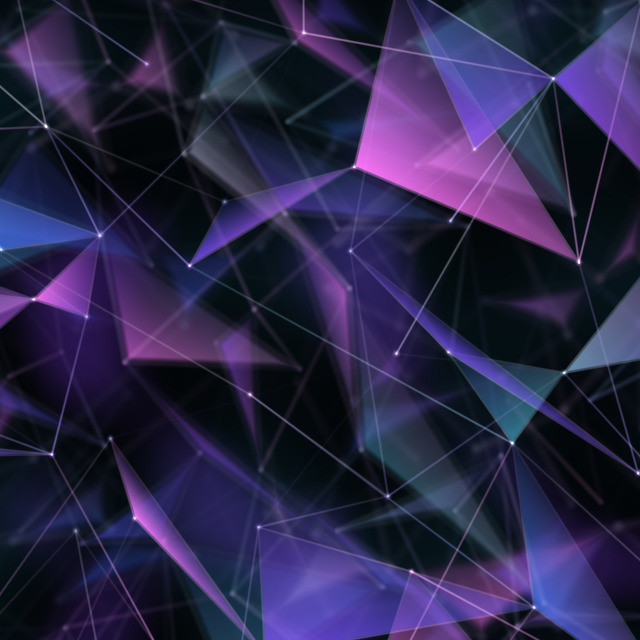
Write a Shadertoy shader that draws this background.

```glsl
// Glowing plexus: linked nodes and translucent facets in three depths of focus over dark haze.

const vec3 BLUE   = vec3(0.18, 0.32, 0.78);
const vec3 VIOLET = vec3(0.42, 0.24, 0.86);
const vec3 PINK   = vec3(1.00, 0.44, 0.98);
const vec3 TEAL   = vec3(0.16, 0.46, 0.54);
const vec3 PALE   = vec3(0.82, 0.76, 0.88);

float hash(vec2 p, float seed) {
    vec3 q = fract(p.xyx * 0.1031 + seed * 0.137);
    q += dot(q, q.yzx + 33.33);
    return fract((q.x + q.y) * q.z);
}

vec2 hash2(vec2 p, float seed) {
    return vec2(hash(p, seed), hash(p, seed + 17.3));
}

mat2 rotation(float angle) {
    float c = cos(angle), s = sin(angle);
    return mat2(c, s, -s, c);
}

float cross2(vec2 a, vec2 b) { return a.x * b.y - a.y * b.x; }

vec3 screenBlend(vec3 base, vec3 light) {
    return base + light * (1.0 - base);
}

float cornerSlope(vec2 cell, vec2 offset) {
    float angle = 6.2832 * hash(cell, 5.1);
    return dot(vec2(cos(angle), sin(angle)), offset);
}

float gradientNoise(vec2 p) {
    vec2 i = floor(p), f = fract(p);
    vec2 u = f * f * f * (f * (f * 6.0 - 15.0) + 10.0);
    vec2 e = vec2(1, 0);
    return mix(mix(cornerSlope(i, f), cornerSlope(i + e, f - e), u.x),
               mix(cornerSlope(i + e.yx, f - e.yx), cornerSlope(i + 1.0, f - 1.0), u.x), u.y);
}

// Hue ramp: blue, violet, pink, pale, teal
vec3 tint(float h) {
    vec3 c = mix(BLUE, VIOLET, smoothstep(0.15, 0.3, h));
    c = mix(c, PINK, smoothstep(0.4, 0.5, h));
    c = mix(c, PALE, smoothstep(0.68, 0.74, h));
    return mix(c, TEAL, smoothstep(0.82, 0.88, h));
}

vec2 nodeAt(vec2 cell, float seed) {
    return cell + 0.12 + 0.76 * hash2(cell, seed);
}

// Soft line that fades from its start to its end
float strand(vec2 p, vec2 a, vec2 b, float width) {
    vec2 ab = b - a;
    float t = clamp(dot(p - a, ab) / max(dot(ab, ab), 1e-4), 0.0, 1.0);
    return (1.0 - smoothstep(0.0, width, length(p - a - ab * t))) * mix(1.0, 0.4, t);
}

// Barycentric weights in xyz, distance inside the nearest side in w
vec4 facet(vec2 p, vec2 a, vec2 b, vec2 c) {
    float area = cross2(b - a, c - a);
    area = abs(area) < 1e-3 ? 1e-3 : area;
    float v = cross2(p - a, c - a) / area;
    float w = cross2(b - a, p - a) / area;
    vec3 bary = vec3(1.0 - v - w, v, w);
    vec3 sides = vec3(length(c - b), length(c - a), length(b - a));
    vec3 d = bary * abs(area) / max(sides, 1e-3);
    return vec4(bary, min(d.x, min(d.y, d.z)));
}

// One depth of the network, added to the light behind it
vec3 plexus(vec3 col, vec2 p, float scale, float seed, float blur, float lineGain, float fillGain) {
    vec2 q = rotation(0.3 * sin(seed)) * p * scale + seed;
    float soft = blur * scale;
    float width = soft + 0.0015 * scale;
    float dotSize = width + 0.005 * scale;
    float dotGain = 1.4 * (1.0 - smoothstep(0.002, 0.006, blur));
    vec2 home = floor(q);
    for (int y = -2; y <= 2; y++)
    for (int x = -2; x <= 2; x++) {
        vec2 cell = home + vec2(x, y);
        vec2 r = hash2(cell, seed + 2.7), s = hash2(cell, seed + 5.9);
        vec2 cellB = cell + vec2(1.0 + floor(r.x * 1.5), floor(r.y * 3.0) - 1.0);
        vec2 cellC = cell + vec2(floor(s.x * 3.0) - 1.0, 1.0);
        vec2 cellD = cell + vec2(floor(s.y * 5.0) - 2.0, 2.0);
        vec2 a = nodeAt(cell, seed), b = nodeAt(cellB, seed);
        vec2 c = nodeAt(cellC, seed), d = nodeAt(cellD, seed);
        vec3 tintA = tint(hash(cell, seed + 9.0));
        vec3 tintB = mix(tintA, tint(hash(cellB, seed + 9.0)), 0.6);
        vec3 tintC = mix(tintA, tint(hash(cellC, seed + 9.0)), 0.6);
        float crowd = gradientNoise(cell * 0.37 + seed);

        // Facet, brightest at its first corner
        vec4 f = facet(q, a, b, c);
        vec3 bary = clamp(f.xyz, 0.0, 1.0);
        float filled = step(hash(cell, seed + 12.0), 0.36 + 0.6 * crowd);
        float alpha = filled * fillGain * smoothstep(0.0, 2.0 * soft, f.w) * dot(bary, vec3(1.05, 0.5, 0.12));
        col = mix(col, screenBlend(col * 0.4, mat3(tintA, tintB, tintC) * bary), min(alpha, 1.0));

        // Strands and glowing node
        vec3 gate = vec3(hash(cell, seed + 21.0), hash(cell, seed + 24.0), hash(cell, seed + 27.0));
        gate = smoothstep(0.3, 1.0, gate + 0.5 * crowd);
        gate.xy = max(gate.xy, 0.7 * filled);
        float lines = gate.x * strand(q, a, b, width) + gate.y * strand(q, a, c, width)
                    + gate.z * strand(q, a, d, width) + 0.6 * filled * strand(q, b, c, width);
        float glow = dotGain * pow(max(1.0 - length(q - a) / dotSize, 0.0), 2.0);
        vec3 lineTint = mix(tintA, PALE, 0.45);
        col = screenBlend(col, clamp(lineTint * (lines + glow) * lineGain, 0.0, 1.0));
    }
    return col;
}

void mainImage(out vec4 fragColor, in vec2 fragCoord) {
    vec2 p = fragCoord / iResolution.y;
    float pixel = 1.0 / iResolution.y;

    // Dark haze, more violet toward the lower left
    float cool = smoothstep(-0.3, 0.5, gradientNoise(p * 3.0 + 4.0));
    float warm = smoothstep(0.0, 0.6, gradientNoise(p * 4.2 + 11.0) + 0.4 * (0.5 - length(p - vec2(0.25, 0.2))));
    vec3 col = vec3(0.008, 0.018, 0.028) + cool * vec3(0.015, 0.07, 0.085) + warm * vec3(0.15, 0.06, 0.28);

    // Far, middle and focused depths
    col = plexus(col, p, 8.5, 3.0, 0.012, 0.06, 0.55);
    col = plexus(col, p, 7.0, 14.0, 0.006, 0.16, 0.60);
    col = plexus(col, p, 5.5, 29.0, max(0.0015, pixel), 0.62, 0.95);
    fragColor = vec4(col, 1.0);
}
```
